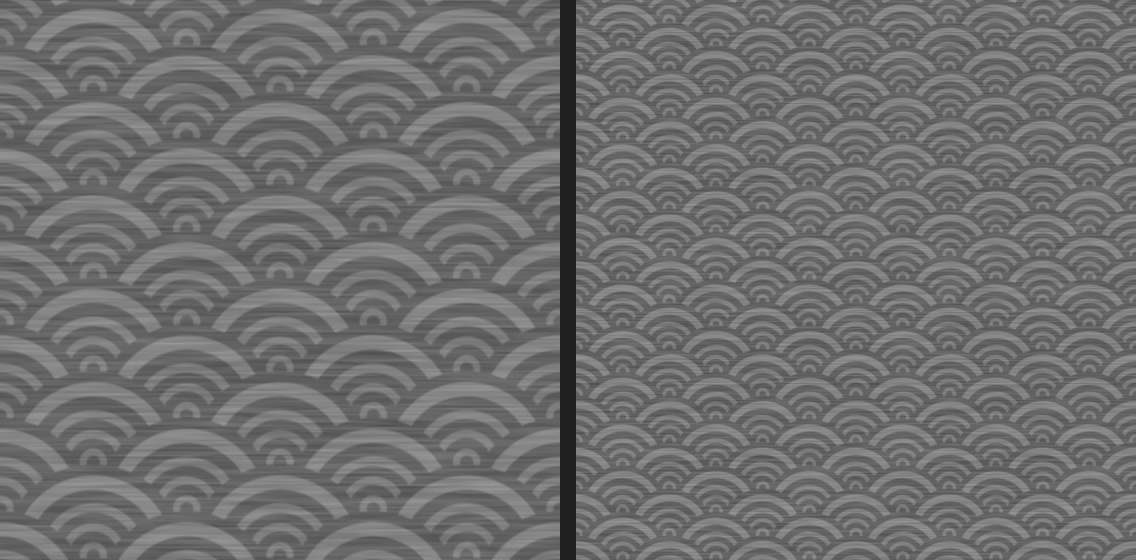
Left, the tile; right, the same tile 2 across and 2 down.
A WebGL 2 fragment shader for this pattern:

```glsl
#version 300 es
precision highp float;
// Overlapping wave scales of concentric arcs on brushed grey metal.
// Staggered rows of discs are painted from back to front, each with four rings;
// wrapping horizontal streak noise then adds the brushed grain.

uniform vec2 u_resolution;
out vec4 outColor;

// Layout: lengths are in widths of one scale column
const float COLUMNS = 3.0;
const float ROW_STEP = 0.25;
const float BASE_HEIGHT = 0.023;
const float SCALE_RADIUS = 0.489;
const float EDGE_SOFTNESS = 0.009;

// Rings, outermost first: middle radius and half width
const vec4 RING_RADIUS = vec4(0.392, 0.256, 0.152, 0.055);
const vec4 RING_HALF_WIDTH = vec4(0.038, 0.025, 0.022, 0.019);
const vec4 RING_STRENGTH = vec4(1.0, 0.88, 0.83, 0.83);

// Tones
const vec3 GROOVE_COLOR = vec3(0.388);
const vec3 RING_COLOR = vec3(0.523);

// Grain: streak cells across and down, and strength
const vec2 LONG_STREAKS = vec2(7.0, 230.0);
const vec2 SHORT_STREAKS = vec2(18.0, 300.0);
const float LONG_GRAIN = 0.085;
const float SHORT_GRAIN = 0.065;

float hash(vec2 p) {
    return fract(sin(dot(p, vec2(12.9898, 78.233))) * 43758.5453);
}

// One row of smooth noise, shifted by a random amount and wrapping in x
float streakRow(float x, float row, vec2 cells) {
    row = mod(row, cells.y);
    float position = x * cells.x + hash(vec2(row, cells.x)) * cells.x;
    float cell = floor(position);
    float blend = smoothstep(0.0, 1.0, position - cell);
    float left = hash(vec2(mod(cell, cells.x), row));
    float right = hash(vec2(mod(cell + 1.0, cells.x), row));
    return mix(left, right, blend);
}

// Horizontal streaks centred on zero, wrapping in both directions
float streaks(vec2 uv, vec2 cells) {
    float y = uv.y * cells.y;
    float row = floor(y);
    float blend = smoothstep(0.0, 1.0, y - row);
    return mix(streakRow(uv.x, row, cells),
               streakRow(uv.x, row + 1.0, cells), blend) - 0.5;
}

// Ring coverage at a distance from the centre of a scale
float rings(float radius, float soft) {
    vec4 edge = abs(vec4(radius) - RING_RADIUS) - RING_HALF_WIDTH;
    vec4 cover = 1.0 - smoothstep(vec4(-soft), vec4(soft), edge);
    return dot(cover, RING_STRENGTH);
}

// Lower rows cover the higher ones
float waveScales(vec2 p, float soft) {
    float nearestRow = floor(p.y / ROW_STEP);
    float tone = 0.0;
    for (int i = 1; i >= -1; i--) {
        float row = nearestRow + float(i);
        float stagger = 0.5 * mod(row + 1.0, 2.0);
        vec2 offset = vec2(fract(p.x - stagger + 0.5) - 0.5, p.y - row * ROW_STEP);
        float radius = length(offset);
        float cover = 1.0 - smoothstep(-soft, soft, radius - SCALE_RADIUS);
        tone = mix(tone, rings(radius, soft), cover);
    }
    return tone;
}

void main() {
    vec2 uv = gl_FragCoord.xy / u_resolution;
    float pixel = COLUMNS / min(u_resolution.x, u_resolution.y);

    // Wave pattern
    vec2 p = uv * COLUMNS - vec2(0.0, BASE_HEIGHT);
    float tone = waveScales(p, max(EDGE_SOFTNESS, pixel));
    vec3 color = mix(GROOVE_COLOR, RING_COLOR, tone);

    // Brushed grain
    color += LONG_GRAIN * streaks(uv, LONG_STREAKS);
    color += SHORT_GRAIN * streaks(uv, SHORT_STREAKS);
    outColor = vec4(color, 1.0);
}
```
